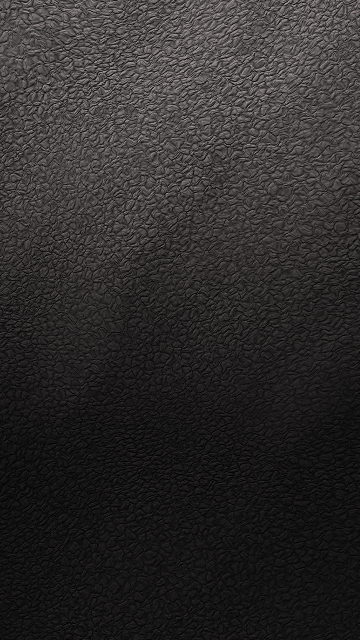
Write a WebGL 2 fragment shader that draws this texture.

```glsl
#version 300 es
precision highp float;
// Dark grained leather under a soft light falling from above.
// Warped cell noise at two scales forms the pebbles and creases; its slope
// is shaded, then mixed with broad diagonal folds and a vertical falloff.

uniform vec2 u_resolution;
out vec4 fragColor;

const float GRAIN_COUNT = 84.0;        // pebbles per canvas height
const float GRAIN_ANGLE = 0.42;        // lean of the pebbles, radians
const vec2  GRAIN_STRETCH = vec2(0.8, 1.22);
const float FINE_SCALE = 1.9;          // small wrinkles relative to pebbles
const float CREASE_WIDTH = 0.62;
const float SLOPE_STEP = 0.0014;       // in canvas heights
const float RELIEF = 0.95;
const float CREASE_SHADE = 0.42;
const float FOLD_SHADE = 0.26;
const float PORE_SHADE = 0.3;
const float SHADOW_LEVEL = 0.083;
const float LIGHT_LEVEL = 0.295;
const vec3  TINT = vec3(1.0, 0.945, 0.94);

float hash(vec2 p) {
    return fract(sin(dot(p, vec2(127.1, 311.7))) * 43758.545);
}

vec2 hash2(vec2 p) {
    return vec2(hash(p), hash(p + vec2(37.3, 17.9)));
}

mat2 rotation(float a) {
    float c = cos(a), s = sin(a);
    return mat2(c, -s, s, c);
}

float valueNoise(vec2 p) {
    vec2 i = floor(p), f = fract(p);
    f = f * f * (3.0 - 2.0 * f);
    float low = mix(hash(i), hash(i + vec2(1, 0)), f.x);
    float high = mix(hash(i + vec2(0, 1)), hash(i + vec2(1, 1)), f.x);
    return mix(low, high, f.y);
}

float fbm(vec2 p) {
    float sum = 0.0, weight = 0.5;
    for (int i = 0; i < 4; i++) {
        sum += weight * valueNoise(p);
        p = rotation(0.6) * p * 2.03 + 11.7;
        weight *= 0.5;
    }
    return sum / 0.9375;
}

// Gap between the two nearest cell centres: zero along the creases.
float cellGap(vec2 p) {
    vec2 cell = floor(p), f = fract(p);
    float nearest = 8.0, second = 8.0;
    for (int y = -1; y <= 1; y++) {
        for (int x = -1; x <= 1; x++) {
            vec2 o = vec2(x, y);
            float d = length(o + 0.05 + 0.9 * hash2(cell + o) - f);
            second = min(second, max(nearest, d));
            nearest = min(nearest, d);
        }
    }
    return second - nearest;
}

// Surface height of the hide, from 0 in creases to about 1 on pebbles.
float hideHeight(vec2 p) {
    vec2 bend = vec2(valueNoise(p * 5.0), valueNoise(p * 5.0 + 31.0)) - 0.5;
    vec2 ragged = vec2(valueNoise(p * 95.0), valueNoise(p * 95.0 + 53.0)) - 0.5;
    vec2 q = rotation(GRAIN_ANGLE) * (p + 0.06 * bend + 0.008 * ragged);
    q *= GRAIN_STRETCH * GRAIN_COUNT;
    float pebbles = smoothstep(-0.08, CREASE_WIDTH, cellGap(q));
    float wrinkles = smoothstep(0.0, 0.5, cellGap(q * FINE_SCALE + 7.3));
    return 0.66 * pebbles + 0.34 * wrinkles;
}

void main() {
    vec2 p = gl_FragCoord.xy / u_resolution.y;
    float across = gl_FragCoord.x / u_resolution.x - 0.5;

    // Slope towards the light, which stands above and a little to the left
    float height = hideHeight(p);
    float rise = height - hideHeight(p + vec2(0.0, SLOPE_STEP));
    float lean = height - hideHeight(p - vec2(SLOPE_STEP, 0.0));
    float slope = rise + 0.45 * lean;

    // Broad folds and patches of stronger or weaker grain
    vec2 along = rotation(0.95) * p;
    float folds = fbm(along * vec2(5.0, 13.0) + 3.1) - 0.5;
    float depth = 0.6 + 0.8 * fbm(p * 8.0 + 19.0);

    // Falloff from the lit top to the dark lower half
    float lit = smoothstep(0.26, 1.0, p.y + 0.08 * folds);
    float light = SHADOW_LEVEL + LIGHT_LEVEL * lit;
    light *= 1.0 - 0.5 * across * across;

    // Relief, crease shadow, folds and pores
    float pores = valueNoise(p * 380.0) - 0.5;
    float shade = 1.0 + depth * (RELIEF * slope + CREASE_SHADE * (height - 0.55));
    shade += FOLD_SHADE * folds + PORE_SHADE * pores;
    float value = light * max(shade, 0.25);
    fragColor = vec4(min(value, 0.62) * TINT, 1.0);
}
```
